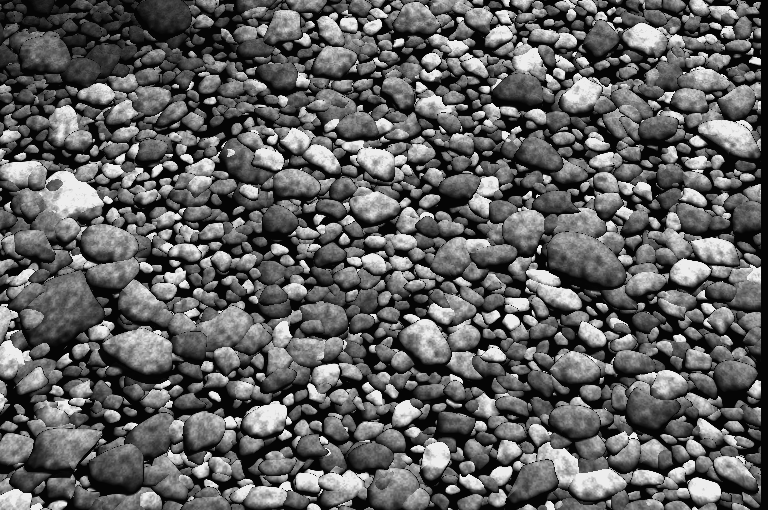
This texture is drawn by a Shadertoy shader. Its source:

```glsl
// Sunlit heap of grey river pebbles in high-contrast black and white

float hash(vec2 p) {
    vec3 q = fract(p.xyx * 0.1031);
    q += dot(q, q.yzx + 33.33);
    return fract((q.x + q.y) * q.z);
}

vec4 hash4(vec2 p) {
    vec4 q = fract(p.xyxy * vec4(0.1031, 0.1030, 0.0973, 0.1099));
    q += dot(q, q.wzxy + 33.33);
    return fract((q.xxyz + q.yzzw) * q.zywx);
}

float noise(vec2 p) {
    vec2 i = floor(p), f = fract(p);
    f = f * f * (3.0 - 2.0 * f);
    return mix(mix(hash(i), hash(i + vec2(1, 0)), f.x),
               mix(hash(i + vec2(0, 1)), hash(i + vec2(1, 1)), f.x), f.y);
}

// Height of the heap; also gives the top stone's normal, tone and rim distance
float pile(vec2 p, out vec3 normal, out float tone, out float rim) {
    float top = 0.0;
    normal = vec3(0, 0, 1);
    tone = 0.0;
    rim = 0.0;
    float cell = 0.035;
    for (int layer = 0; layer < 4; layer++) {
        // Each size of stone has its own rotated grid
        float k = float(layer);
        float c = cos(0.4 + k), s = sin(0.4 + k);
        mat2 grid = mat2(c, -s, s, c);
        vec2 g = grid * p / cell + k * 17.37 + 90.0;
        vec2 base = floor(g - 0.5);
        float thick = 0.095 * sqrt(cell);
        float share = 1.0 - 0.17 * k - 0.042 * k * k;
        for (int j = 0; j < 4; j++) {
            vec2 id = base + vec2(j % 2, j / 2);
            vec4 a = hash4(id + 71.0 * k);
            vec2 d = (g - id - 0.25 - 0.5 * a.xy) * grid;
            if (a.w > share || dot(d, d) > 0.55) continue;

            // Tilted, lopsided, slightly squared oval
            vec4 b = hash4(id + 53.0 * k + 311.0);
            float tilt = (b.x - 0.5) * 1.9;
            vec2 axis = vec2(cos(tilt), sin(tilt));
            mat2 turn = mat2(axis.x, -axis.y, axis.y, axis.x);
            vec2 u = turn * d / (mix(0.43, 0.66, b.y) * vec2(1.0, mix(0.54, 0.9, b.z)));
            u += 0.13 * sin(u.yx * 2.6 + 6.28 * a.yz);
            vec2 m = u * u;
            float r2 = mix(m.x + m.y, length(m), 0.2 + 0.7 * b.w);

            // One broken face
            vec2 face = vec2(cos(a.x * 40.0), sin(a.x * 40.0));
            float cut = max(dot(u, face), 0.0) * mix(1.05, 1.5, b.w);
            if (cut * cut > r2) {
                r2 = cut * cut;
                u = mix(u, face * cut, 0.7);
            }
            if (r2 > 1.0) continue;

            float z = 0.004 * k + thick * (0.1 + 0.9 * a.z + 0.45 * sqrt(1.0 - r2));
            if (z > top) {
                top = z;
                float r = sqrt(r2);
                vec2 slope = (u * turn) * r * 0.92;
                normal = vec3(slope, sqrt(max(0.05, 1.0 - dot(slope, slope))));
                float h = fract(b.x * 7.3 + a.x * 5.1);
                tone = 0.37 + 0.36 * h + 0.27 * h * h * h * h * h;
                rim = (1.0 - r) * cell * 0.5;
            }
        }
        cell *= 1.63;
    }
    return top;
}

float shade(vec2 p) {
    // Stones shrink with distance up the bank
    vec2 q = vec2((p.x - 0.75) * (1.0 + 0.4 * p.y) + 3.0, p.y + 0.3 * p.y * p.y + 2.0);
    vec3 normal, otherNormal;
    float tone, rim, otherTone, otherRim;
    float z = pile(q, normal, tone, rim);
    if (tone == 0.0) return 0.025;

    // Mineral mottling and rough skin
    vec2 skin = q + tone * 9.0;
    float mottle = 0.6 * noise(skin * 80.0) + 0.4 * noise(skin * 170.0);
    float grit = noise(skin * 310.0);
    vec2 bump = vec2(noise(skin * 70.0 + 5.0), noise(skin * 70.0 + 31.0)) - 0.5;
    normal = normalize(normal + vec3(0.6 * bump, 0));

    // Two steps toward the sun for cast shadows
    vec3 sun = normalize(vec3(0.2, 0.64, 0.78));
    vec2 sunward = normalize(sun.xy);
    float lit = 1.0;
    for (int i = 0; i < 2; i++) {
        float t = 0.006 + 0.01 * float(i);
        float blocker = pile(q + sunward * t, otherNormal, otherTone, otherRim);
        lit = min(lit, 1.0 - smoothstep(0.0, 0.006, blocker - z - 1.25 * t));
    }

    float direct = max(dot(normal, sun), 0.0) * lit;
    float sky = 0.1 * (0.5 + 0.5 * normal.y) * smoothstep(0.0, 0.03, z);
    float grain = 0.62 + 0.5 * mottle + 0.28 * grit;
    return 0.02 + tone * grain * (direct * 1.1 + sky) * smoothstep(0.0, 0.002, rim);
}

void mainImage(out vec4 fragColor, in vec2 fragCoord) {
    vec2 p = fragCoord / iResolution.y;
    float wide = iResolution.x / iResolution.y;
    float value = shade(p);

    // Shaded far corner, contrast curve and dark right margin
    float corner = smoothstep(0.55, 0.0, length((p - vec2(0.1, 1.0)) * vec2(0.8, 1.6)));
    value *= 1.0 - 0.6 * corner;
    value = mix(value, smoothstep(0.0, 0.95, value), 0.45);
    value *= 1.0 - smoothstep(-0.001, 0.001, p.x - wide * 0.991);
    fragColor = vec4(vec3(clamp(value, 0.02, 0.93)), 1.0);
}
```
